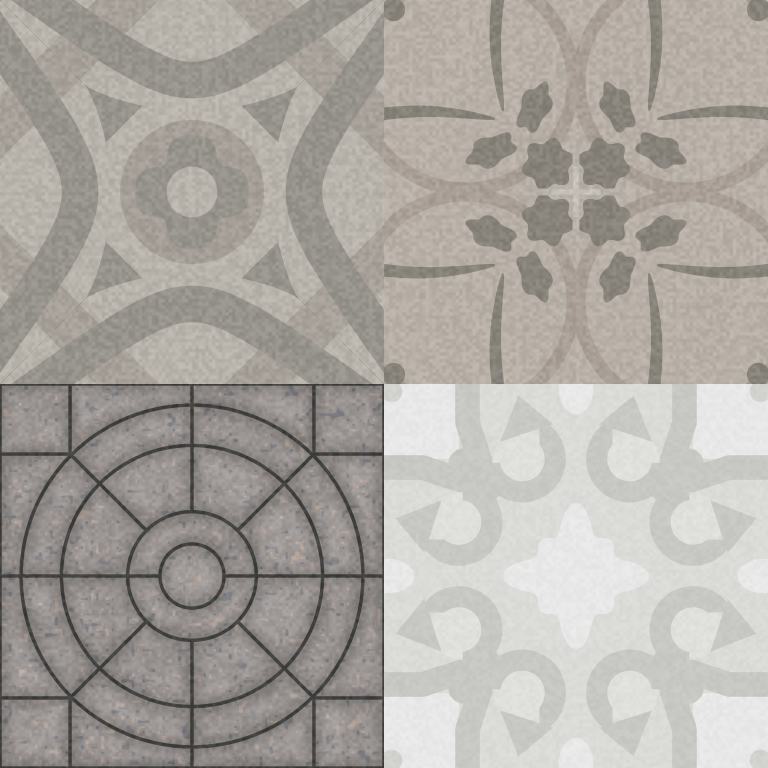
This pattern is drawn by a Shadertoy shader. Its source:

```glsl
// Four stone floor tiles: woven bands, petal rings, circular pavers and pale scrolls.
#define SAND vec3(0.72, 0.70, 0.67)
#define TAUPE vec3(0.655, 0.63, 0.60)
#define BAND vec3(0.59, 0.575, 0.55)
#define LEAF vec3(0.53, 0.51, 0.48)
#define PAVER vec3(0.60, 0.58, 0.57)
#define JOINT vec3(0.25, 0.25, 0.24)
#define PALE vec3(0.855, 0.86, 0.845)
#define SCROLL vec3(0.78, 0.785, 0.765)
#define CHALK vec3(0.905, 0.91, 0.905)
#define GRAIN 0.09
#define GRAIN_CELLS 230.0

float hash(vec2 p) {
    return fract(sin(dot(p, vec2(127.1, 311.7))) * 43758.5453);
}

float noise(vec2 p) {
    vec2 i = floor(p), f = fract(p);
    f = f * f * (3.0 - 2.0 * f);
    return mix(mix(hash(i), hash(i + vec2(1, 0)), f.x),
               mix(hash(i + vec2(0, 1)), hash(i + 1.0), f.x), f.y);
}

// Antialiased fill; one pixel is 4 / height in tile units
float fill(float d) {
    return clamp(0.5 - d * iResolution.y / 4.0, 0.0, 1.0);
}

float segment(vec2 p, vec2 a, vec2 b) {
    vec2 v = b - a;
    return length(p - a - v * clamp(dot(p - a, v) / dot(v, v), 0.0, 1.0));
}

// Signed distance to one side of a clockwise polygon
float side(vec2 p, vec2 a, vec2 b) {
    vec2 v = normalize(b - a);
    return dot(p - a, vec2(-v.y, v.x));
}

// Ellipse with a wavy, leaf-like rim
float lobedLeaf(vec2 p, vec2 axis, vec2 size, float lobes) {
    vec2 q = vec2(dot(p, axis), dot(p, vec2(-axis.y, axis.x))) / size;
    float rim = 1.0 + 0.13 * cos(lobes * atan(q.y, q.x));
    return (length(q) - rim) * min(size.x, size.y);
}

// In every tile, b holds the larger and smaller absolute coordinate
vec3 wovenTile(vec2 p, vec2 b) {
    float r = length(p), angle = atan(p.y, p.x);
    float u = (b.x + b.y) * 0.7071, v = (b.x - b.y) * 0.7071;
    vec3 col = mix(SAND, TAUPE, fill(abs(b.x + b.y - 1.335) * 0.7071 - 0.117));
    // Curved bands
    float root = sqrt(0.04 + 0.5625 * b.y * b.y);
    float slope = 0.5625 * b.y / root;
    float band = abs(b.x - 0.383 - root) / sqrt(1.0 + slope * slope) - 0.095;
    col = mix(col, BAND, fill(band));
    // Corner spandrels
    float taper = 0.135 * pow(clamp((0.79 - u) / 0.29, 0.0, 1.0), 1.35);
    col = mix(col, BAND, fill(max(v - taper, 0.50 - u)));
    // Medallion
    col = mix(col, TAUPE - 0.01, fill(r - 0.375));
    float petal = 0.265 + 0.045 * cos(4.0 * angle) - 0.015 * cos(8.0 * angle);
    col = mix(col, BAND, fill(r - petal));
    return mix(col, SAND, fill(r - 0.132));
}

vec3 petalTile(vec2 p, vec2 b) {
    vec3 col = SAND - vec3(0.0, 0.01, 0.015);
    float ring = abs(length(b - 0.575) - 0.56) - 0.035;
    col = mix(col, vec3(0.66, 0.62, 0.59), fill(ring));
    // Tapered blades
    float t = clamp((b.x - 0.42) / 0.58, 0.0, 1.0);
    float blade = abs(b.y - 0.38 - 0.04 * sin(2.4 * t)) - 0.044 * sqrt(t) * (1.0 - 0.25 * t);
    float dark = max(blade, 0.42 - b.x);
    // Leaves and corner buds
    dark = min(dark, lobedLeaf(b - vec2(0.44, 0.215), vec2(0.91, -0.41), vec2(0.13, 0.075), 5.0));
    float heart = lobedLeaf(b - 0.145, vec2(0.7071), vec2(0.125), 6.0);
    dark = min(dark, max(heart, 0.018 - b.y));
    dark = min(dark, length(b - 0.95) - 0.06);
    col = mix(col, LEAF, fill(dark));
    float cross = max(b.y - 0.014, b.x - 0.13);
    return mix(col, SAND + 0.05, fill(cross));
}

vec3 paverTile(vec2 p, vec2 b, vec2 uv) {
    float r = length(p);
    vec2 a = abs(p);
    // Joints: circles, spokes, corner squares and tile rim
    float d = min(min(abs(r - 0.167), abs(r - 0.335)), min(abs(r - 0.68), abs(r - 0.89)));
    d = min(d, min(max(a.y, 0.167 - r), max(a.x, 0.335 - r)));
    d = min(d, max((b.x - b.y) * 0.7071, max(0.335 - r, r - 0.89)));
    d = min(d, min(abs(b.y - 0.635), 1.0 - b.x));
    // Stone mottling and warm or cool flecks
    vec3 col = PAVER + 0.05 * (noise(uv * 28.0) - 0.5);
    float fleck = noise(uv * 150.0 + 9.0);
    col += vec3(0.09, 0.05, 0.03) * smoothstep(0.76, 0.95, fleck);
    col -= vec3(0.10, 0.08, 0.05) * smoothstep(0.24, 0.06, fleck) * step(fleck, 0.24);
    col *= mix(0.86, 1.02, smoothstep(0.0, 0.09, d));
    return mix(col, JOINT, fill(d - 0.009));
}

vec3 scrollTile(vec2 p, vec2 b) {
    float r = length(p), angle = atan(p.y, p.x);
    vec3 col = mix(PALE, CHALK, fill(0.61 - b.y));
    // Central star and blossoms on the rim
    float star = 0.28 + 0.06 * cos(4.0 * angle) + 0.04 * cos(8.0 * angle);
    col = mix(col, CHALK, fill(r - star));
    col = mix(col, CHALK, fill(length((b - vec2(0.98, 0.0)) * vec2(0.65, 1.0)) - 0.09));
    col = mix(col, SCROLL + 0.04, fill(length(b - 0.96) - 0.055));
    // Curl, stem and barbed head
    vec2 q = b - vec2(0.61, 0.28);
    col = mix(col, PALE + 0.02, fill(length(q) - 0.15));
    float opening = min(q.x + 0.02, q.y + 0.09);
    float curl = max(abs(length(q) - 0.172) - 0.055, opening);
    float stem = min(segment(b, vec2(1.1, 0.565), vec2(0.8, 0.565)),
                     segment(b, vec2(0.8, 0.565), vec2(0.6, 0.50)));
    stem = min(stem, segment(b, vec2(0.60, 0.59), vec2(0.47, 0.43))) - 0.064;
    vec2 tip = vec2(0.94, 0.30), barb = vec2(0.70, 0.395), heel = vec2(0.79, 0.12);
    float head = max(side(b, tip, heel), max(side(b, heel, barb), side(b, barb, tip)));
    return mix(col, SCROLL, fill(min(min(curl, stem), head)));
}

void mainImage(out vec4 fragColor, in vec2 fragCoord) {
    vec2 uv = fragCoord / iResolution.xy;
    vec2 p = fract(uv * 2.0) * 2.0 - 1.0, a = abs(p);
    vec2 b = vec2(max(a.x, a.y), min(a.x, a.y));
    bool top = uv.y > 0.5, right = uv.x > 0.5;
    vec3 col = top ? (right ? petalTile(p, b) : wovenTile(p, b))
                   : (right ? scrollTile(p, b) : paverTile(p, b, uv));
    float strength = (!top && right) ? 0.4 : 1.0;
    col += GRAIN * strength * (noise(uv * GRAIN_CELLS) - 0.5);
    fragColor = vec4(col, 1.0);
}
```
